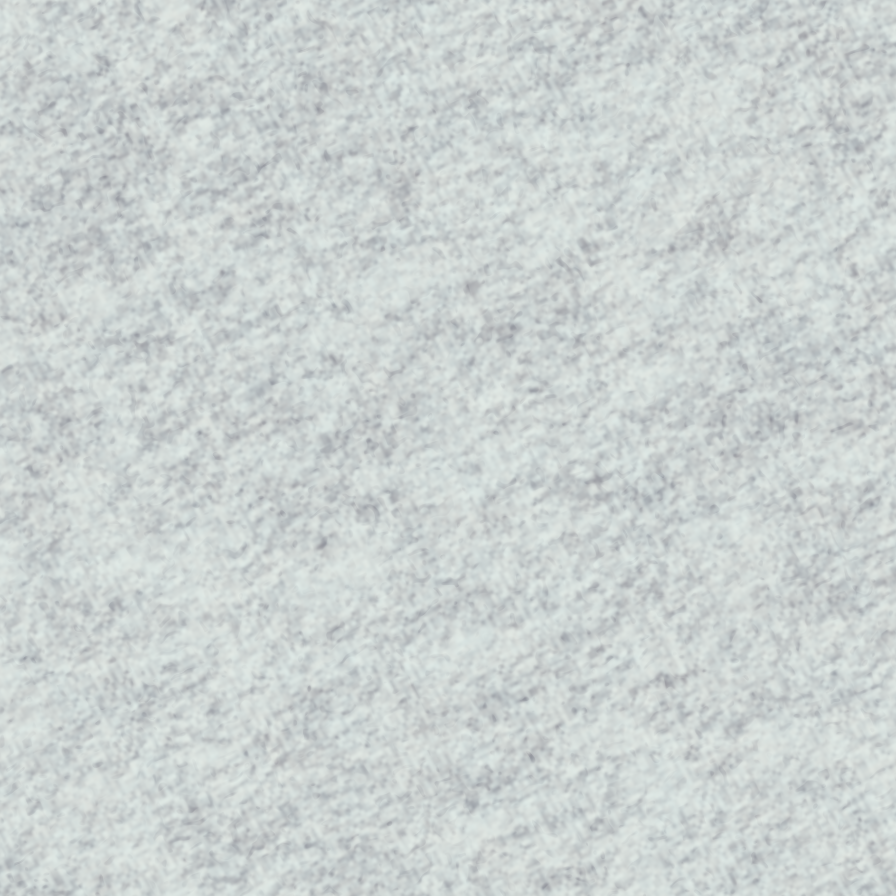
Reproduce this texture procedurally as a Shadertoy shader.

```glsl
// Pale grey-blue frosted stone with soft slanting streaks and crisp fine grain.
#define SLANT 0.50
#define STREAK_FREQ vec2(17.0, 40.0)
#define GRAIN_FREQ vec2(78.0, 112.0)
#define FINE_FREQ 205.0
#define CLOUD_AMOUNT 0.027
#define STREAK_AMOUNT 0.056
#define GRAIN_AMOUNT 0.062
#define FINE_AMOUNT 0.058
#define FLECK_AMOUNT 0.045
#define TINT_AMOUNT 0.010
#define DARK_STONE vec3(0.710, 0.730, 0.740)
#define PALE_FROST vec3(0.840, 0.870, 0.860)

float hash(vec2 cell) {
    return fract(sin(dot(cell, vec2(127.1, 311.7))) * 43758.5453);
}

// Smooth value noise from -1 to 1
float noise(vec2 p) {
    vec2 cell = floor(p), f = fract(p);
    vec2 w = f * f * (3.0 - 2.0 * f);
    float low = mix(hash(cell), hash(cell + vec2(1.0, 0.0)), w.x);
    float high = mix(hash(cell + vec2(0.0, 1.0)), hash(cell + vec2(1.0, 1.0)), w.x);
    return 2.0 * mix(low, high, w.y) - 1.0;
}

// Layered noise, each octave turned to hide the lattice
float fbm(vec2 p) {
    float sum = 0.0, weight = 0.6;
    for (int i = 0; i < 3; i++) {
        sum += weight * noise(p);
        p = mat2(0.96, 0.28, -0.28, 0.96) * p * 2.03 + 17.3;
        weight *= 0.5;
    }
    return sum;
}

void mainImage(out vec4 fragColor, in vec2 fragCoord) {
    vec2 uv = fragCoord / iResolution.xy;

    // Axes along and across the streaks, bent by a gentle warp
    float c = cos(SLANT), s = sin(SLANT);
    vec2 along = vec2(c * uv.x + s * uv.y, c * uv.y - s * uv.x) + 3.0;
    vec2 bend = vec2(noise(uv * 22.0 + 5.0), noise(uv * 22.0 + 41.0));
    vec2 ragged = vec2(noise(uv * 95.0 + 9.0), noise(uv * 95.0 + 63.0));
    vec2 warped = along + 0.008 * bend + 0.003 * ragged;

    // Broad clouds, slanted streaks and two sizes of grain
    float clouds = fbm(warped * vec2(5.0, 8.0));
    float streaks = fbm(warped * STREAK_FREQ + 31.0);
    float grain = noise(warped * GRAIN_FREQ + 57.0);
    float fine = noise(along * FINE_FREQ + 83.0);

    // Small dark flecks, and smoother ground where the frost is thick
    float flecks = smoothstep(0.25, 0.75, noise(warped * 135.0 + 11.0));
    float roughness = 1.0 - 0.35 * smoothstep(0.0, 0.7, streaks + 0.4 * clouds);

    float tone = CLOUD_AMOUNT * clouds + STREAK_AMOUNT * streaks;
    tone += roughness * (GRAIN_AMOUNT * grain + FINE_AMOUNT * fine);
    tone -= roughness * FLECK_AMOUNT * (flecks - 0.18);
    tone -= 2.5 * tone * tone;

    // Stone to frost, with faint cool and warm flecks
    vec3 color = mix(DARK_STONE, PALE_FROST, 0.71 + tone / 0.135);
    float tint = 0.5 * noise(warped * 28.0 + 71.0) + 0.7 * noise(along * 140.0 + 23.0);
    color += TINT_AMOUNT * tint * vec3(0.8, -0.3, -0.7);
    fragColor = vec4(clamp(color, 0.0, 1.0), 1.0);
}
```
